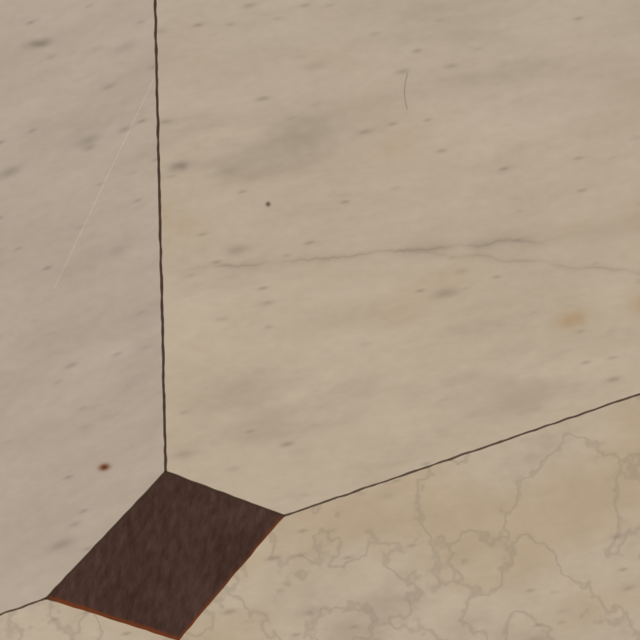
Write a Shadertoy shader that draws this texture.

```glsl
// Pale veined marble floor slabs meeting at a dark rust-edged diamond inlay.
#define SLAB_WARM vec3(0.712, 0.650, 0.565)
#define SLAB_GREY vec3(0.690, 0.632, 0.568)
#define OCHRE vec3(0.655, 0.540, 0.400)
#define VEIN_GREY vec3(0.540, 0.485, 0.425)
#define JOINT_DARK vec3(0.235, 0.180, 0.145)
#define INLAY_DARK vec3(0.235, 0.160, 0.135)
#define INLAY_LIGHT vec3(0.335, 0.255, 0.220)
#define RUST vec3(0.440, 0.215, 0.110)
#define JOINT_WIDTH 0.0019
#define VEIN_TILT 0.20

// Inlay corners
const vec2 TOP = vec2(0.259, 0.263), RIGHT = vec2(0.444, 0.194);
const vec2 BOTTOM = vec2(0.279, -0.001), LEFT = vec2(0.072, 0.065);

vec2 hash2(vec2 p) {
    vec3 q = fract(p.xyx * vec3(0.1031, 0.1030, 0.0973));
    q += dot(q, q.yzx + 33.33);
    return fract((q.xx + q.yz) * q.zy);
}

float cornerDot(vec2 cell, vec2 f, vec2 o) {
    return dot(hash2(cell + o) * 2.0 - 1.0, f - o);
}

float gradNoise(vec2 p) {
    vec2 i = floor(p), f = p - i;
    vec2 u = f * f * f * (f * (f * 6.0 - 15.0) + 10.0);
    return mix(mix(cornerDot(i, f, vec2(0, 0)), cornerDot(i, f, vec2(1, 0)), u.x),
               mix(cornerDot(i, f, vec2(0, 1)), cornerDot(i, f, vec2(1, 1)), u.x), u.y);
}

float fbm(vec2 p) {
    float sum = 0.0, amp = 1.0;
    for (int i = 0; i < 5; i++) {
        sum += amp * gradNoise(p);
        p = mat2(1.6, 1.2, -1.2, 1.6) * p + 17.3;
        amp *= 0.55;
    }
    return sum;
}

mat2 rot(float a) { return mat2(cos(a), -sin(a), sin(a), cos(a)); }

float segment(vec2 p, vec2 a, vec2 b) {
    vec2 d = b - a;
    return length(p - a - d * clamp(dot(p - a, d) / dot(d, d), 0.0, 1.0));
}

// Signed distance to an edge line; positive on its outer side
float edge(vec2 p, vec2 a, vec2 b) {
    vec2 d = normalize(b - a);
    return dot(p - a, vec2(-d.y, d.x));
}

float line(float dist, float width, float px) {
    return 1.0 - smoothstep(width - px, width + px, dist);
}

// Soft tilted elliptical stain
float stain(vec2 p, vec2 centre, vec2 size) {
    vec2 q = rot(VEIN_TILT) * (p - centre) / size.xx;
    q.y *= size.x / size.y;
    return exp(-dot(q, q));
}

vec3 marble(vec2 p, float px, float left, float low) {
    // Cloudy streaks, less directional on the lower slab
    vec2 q = rot(VEIN_TILT + 0.18 * left) * p + vec2(3.1 * left, 5.7 * low);
    float streak = fbm(q * mix(vec2(4.0, 15.0), vec2(9.0, 14.0), low));
    float cloud = fbm(q * vec2(3.0, 6.0) + 40.0);
    float grain = fbm(q * vec2(45.0, 85.0));
    vec3 col = mix(SLAB_WARM, SLAB_GREY, max(left, 0.55 * smoothstep(0.5, 1.0, p.y)));
    col += 0.035 * streak + 0.016 * grain + 0.012 * (0.5 - left) * (1.0 - p.y);
    float warm = smoothstep(0.05, 0.75, cloud + 0.3 * low) * (1.0 - 0.75 * left);
    col = mix(col, OCHRE, 0.28 * warm);
    col = mix(col, VEIN_GREY, 0.24 * smoothstep(0.15, 0.75, -cloud - 0.4 * streak));

    // Wandering mottled veins on the lower slab
    float web = abs(fbm(p * 7.0 + 9.0));
    col = mix(col, VEIN_GREY, 0.28 * low * (1.0 - smoothstep(0.0, 0.08, web)));

    // Long vein across the main slab, with a fainter drooping branch
    float wob = 0.012 * fbm(p * vec2(14.0, 5.0));
    float main1 = abs(p.y - 0.578 - 0.085 * (p.x - 0.28) - wob);
    float main2 = abs(p.y - 0.603 + 0.085 * (p.x - 0.68) + wob);
    float span = smoothstep(0.27, 0.34, p.x) * (1.0 - left);
    float patchy = 0.55 + 0.8 * gradNoise(p * vec2(22.0, 9.0));
    float v = exp(-main1 / 0.0035) * (1.0 - smoothstep(0.75, 0.95, p.x));
    v += 0.7 * exp(-main2 / 0.003) * smoothstep(0.62, 0.72, p.x);
    v += 0.3 * exp(-abs(p.y - 0.62 - 0.1 * (p.x - 0.75)) / 0.018) * smoothstep(0.58, 0.75, p.x);
    col = mix(col, VEIN_GREY, clamp(0.75 * span * v * patchy, 0.0, 1.0));

    // Scattered flecks in three sizes
    for (int i = 0; i < 3; i++) {
        vec2 g = q * (7.0 + 6.0 * float(i)), id = floor(g);
        vec2 h = hash2(id + 31.0 * float(i));
        vec2 d = (fract(g) - 0.25 - 0.5 * h) * vec2(7.0, 19.0);
        float keep = step(0.66, hash2(id + 71.0).x);
        col = mix(col, VEIN_GREY * 0.93, 0.45 * keep * h.y * exp(-dot(d, d)));
    }

    // Distinct stains and spots
    float ragged = 0.8 + 0.6 * gradNoise(p * 60.0);
    col = mix(col, OCHRE, 0.8 * ragged * stain(p, vec2(0.892, 0.501), vec2(0.023, 0.014)));
    col = mix(col, OCHRE, 0.6 * ragged * stain(p, vec2(1.0, 0.525), vec2(0.018, 0.016)));
    col = mix(col, VEIN_GREY, 0.35 * ragged * stain(p, vec2(0.475, 0.79), vec2(0.06, 0.035)));
    col = mix(col, VEIN_GREY * 0.8, 0.7 * ragged * stain(p, vec2(0.06, 0.932), vec2(0.018, 0.006)));
    col = mix(col, VEIN_GREY * 0.9, 0.7 * ragged * stain(p, vec2(0.28, 0.74), vec2(0.018, 0.008)));
    col = mix(col, RUST * 0.8, 0.9 * stain(p, vec2(0.163, 0.27), vec2(0.008, 0.005)));
    col = mix(col, JOINT_DARK, 0.7 * stain(p, vec2(0.419, 0.681), vec2(0.0035)));

    // Pale scratch and short dark hairline
    col += 0.05 * line(segment(p, vec2(0.24, 0.876), vec2(0.085, 0.55)), 0.0006, px);
    float bend = 0.004 * sin((p.y - 0.83) * 60.0);
    float hair = segment(p + vec2(bend, 0.0), vec2(0.636, 0.83), vec2(0.636, 0.885));
    return mix(col, VEIN_GREY, 0.6 * line(hair, 0.001, px));
}

vec3 inlay(vec2 p) {
    float fibre = fbm(rot(-0.25) * p * vec2(100.0, 42.0));
    float broad = fbm(p * 12.0);
    vec3 col = mix(INLAY_DARK, INLAY_LIGHT, clamp(0.36 + 0.55 * fibre + 0.3 * broad, 0.0, 1.0));
    float low = edge(p, BOTTOM, LEFT), side = edge(p, RIGHT, BOTTOM);
    float rust = max(smoothstep(-0.009, -0.003, low), 0.75 * smoothstep(-0.006, -0.002, side));
    return mix(col, RUST, rust * (0.8 + 0.4 * broad));
}

void mainImage(out vec4 fragColor, in vec2 fragCoord) {
    vec2 p = fragCoord / iResolution.xy;
    float px = 1.0 / min(iResolution.x, iResolution.y);

    // Slab regions
    float low = 1.0 - smoothstep(-px, px, p.y - 0.040 - 0.345 * p.x);
    float left = (1.0 - smoothstep(-px, px, p.x - 0.265 + 0.023 * p.y)) * (1.0 - low);
    vec3 col = marble(p, px, left, low);

    // Slightly chipped joints
    vec2 j = p + 0.0016 * vec2(gradNoise(p * 45.0), gradNoise(p * 45.0 + 8.0));
    float width = JOINT_WIDTH * (1.0 + 0.6 * gradNoise(p * 70.0));
    float upright = segment(j, TOP, vec2(0.242, 1.01));
    float slant = min(segment(j, RIGHT, vec2(1.01, 0.388)), segment(j, LEFT, vec2(-0.01, 0.036)));
    col = mix(col, JOINT_DARK, 0.9 * line(upright, width, px));
    col = mix(col, JOINT_DARK, 0.8 * line(slant, width * 0.75, px));

    // Diamond with a dark seam
    float d = max(max(edge(j, TOP, RIGHT), edge(j, RIGHT, BOTTOM)),
                  max(edge(j, BOTTOM, LEFT), edge(j, LEFT, TOP)));
    col = mix(col, inlay(j), 1.0 - smoothstep(-px, px, d));
    float upper = smoothstep(-0.02, 0.0, max(edge(p, TOP, RIGHT), edge(p, LEFT, TOP)));
    col = mix(col, JOINT_DARK * 0.9, 0.8 * upper * line(abs(d), 0.0015, px));
    fragColor = vec4(clamp(col, 0.0, 1.0), 1.0);
}
```
